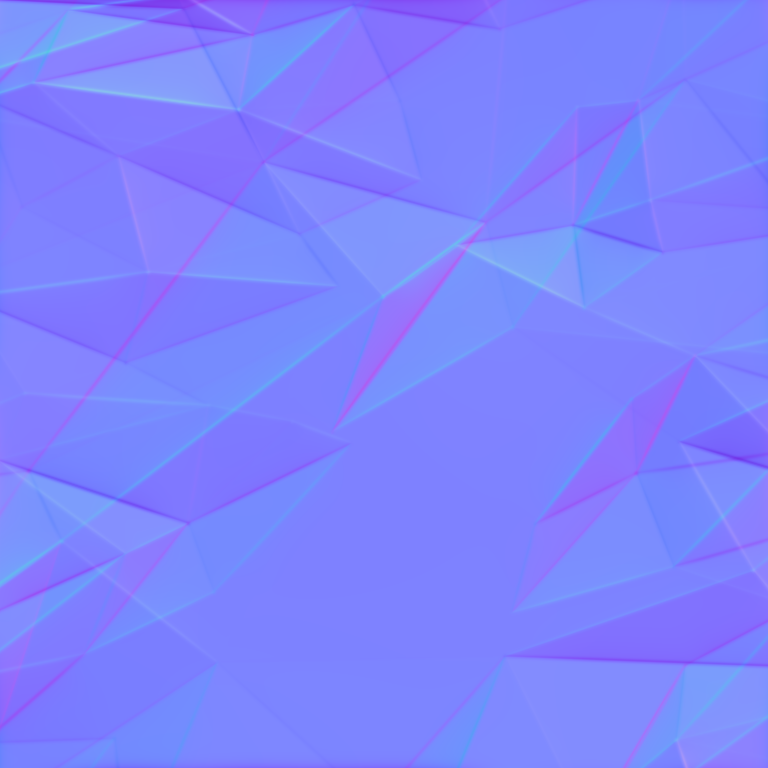
Give the GLSL for this texture map, as a Shadertoy shader.

```glsl
// Tangent-space normal map of a crumpled, low-poly sheet.
// Two jittered triangle nets carry random heights; facet slopes tilt the normal,
// and every fold adds a thin line plus a one-sided glow scaled by its bend.

#define TILT 0.10        // height of raised vertices relative to cell size
#define MAX_SLOPE 0.22   // steepest facet
#define SOFT 0.0014      // half width of the smoothed facet borders
#define LINE_WIDTH 0.0028
#define LINE_GAIN 1.7
#define GLOW_WIDTH 0.022
#define GLOW_GAIN 0.55
#define BIAS vec2(-0.018, 0.022)
#define FLAT_CENTER vec2(0.60, 0.31)

struct Net {
    mat2 toCanvas;   // cell units to canvas units
    float size;      // mean cell size
    vec2 odds;       // chance of a raised vertex: calm zone, rough zone
    float seed;
};

float hash(vec2 v) {
    return fract(sin(dot(v, vec2(127.1, 311.7))) * 43758.5453);
}

float noise(vec2 p) {
    vec2 i = floor(p), f = fract(p);
    f = f * f * (3.0 - 2.0 * f);
    return mix(mix(hash(i), hash(i + vec2(1, 0)), f.x),
               mix(hash(i + vec2(0, 1)), hash(i + vec2(1, 1)), f.x), f.y);
}

// Jittered net vertex: canvas position in xy, height in z
vec3 vertex(vec2 id, Net net) {
    vec2 key = id + net.seed;
    vec2 jitter = vec2(hash(key), hash(key + 17.3)) - 0.5;
    vec2 pos = net.toCanvas * (id + 0.74 * jitter);
    float rough = smoothstep(0.31, 0.45, length((pos - FLAT_CENTER) * vec2(1.0, 1.4)));
    float raised = step(hash(key + 41.7), mix(net.odds.x, net.odds.y, rough));
    return vec3(pos, raised * TILT * net.size * (2.0 * hash(key + 73.9) - 1.0));
}

// Adds one side's share of a fold; returns the distance inward from the edge
float addEdge(vec2 p, vec2 a, vec2 b, vec2 slope, float turn, inout vec2 crease) {
    vec2 e = b - a;
    float len = max(length(e), 1e-4);
    vec2 dir = e / len;
    vec2 outward = turn * vec2(dir.y, -dir.x);
    float side = dot(p - a, outward);
    float t = dot(p - a, dir) / len;
    float d = length(p - a - e * clamp(t, 0.0, 1.0));

    // Shared orientation, so both neighbours sum to the bend of the fold
    float facing = outward.y < 0.0 ? -1.0 : 1.0;
    float bend = dot(slope, outward) * mix(0.4, 1.4, hash(a + b));
    float glowSide = hash(a + b + 0.5) < 0.5 ? -1.0 : 1.0;
    float taper = smoothstep(0.0, 0.3, t) * (1.0 - smoothstep(0.7, 1.0, t));
    float glow = smoothstep(-SOFT, SOFT, side * facing * glowSide) * exp(-d / GLOW_WIDTH) * taper;
    float line = exp(-d * d / (LINE_WIDTH * LINE_WIDTH)) * mix(0.45, 1.0, taper);
    crease += outward * facing * bend * (LINE_GAIN * line + GLOW_GAIN * glow);
    return -side;
}

// Adds a facet's tilt (weight in z) and its three folds
void addTriangle(vec2 p, vec3 a, vec3 b, vec3 c, inout vec3 facet, inout vec2 crease) {
    vec3 e = b - a, f = c - a;
    float det = e.x * f.y - e.y * f.x;
    float turn = det < 0.0 ? -1.0 : 1.0;
    vec2 slope = vec2(e.z * f.y - f.z * e.y, f.z * e.x - e.z * f.x);
    slope *= turn / max(abs(det), 1e-5);
    slope *= min(1.0, MAX_SLOPE / max(length(slope), 1e-5));

    float ab = addEdge(p, a.xy, b.xy, slope, turn, crease);
    float bc = addEdge(p, b.xy, c.xy, slope, turn, crease);
    float ca = addEdge(p, c.xy, a.xy, slope, turn, crease);
    float inside = smoothstep(-SOFT, SOFT, min(ab, min(bc, ca)));
    facet += vec3(-slope, 1.0) * inside;
}

// Surface tilt of one triangle net
vec2 netTilt(vec2 p, float size, float angle, vec2 odds, float seed) {
    float c = cos(angle), s = sin(angle);
    mat2 toCanvas = size * mat2(c, s, -s, c) * mat2(1.25, 0.0, 0.0, 0.8);
    Net net = Net(toCanvas, size, odds, seed);
    vec2 cell = floor(inverse(toCanvas) * p);
    vec3 facet = vec3(0.0);
    vec2 crease = vec2(0.0);
    for (int y = -1; y <= 1; y++)
    for (int x = -1; x <= 1; x++) {
        vec2 id = cell + vec2(x, y);
        vec3 v00 = vertex(id, net), v10 = vertex(id + vec2(1, 0), net);
        vec3 v01 = vertex(id + vec2(0, 1), net), v11 = vertex(id + vec2(1, 1), net);
        if (hash(id + seed + 5.1) < 0.5) {
            addTriangle(p, v00, v10, v11, facet, crease);
            addTriangle(p, v00, v11, v01, facet, crease);
        } else {
            addTriangle(p, v00, v10, v01, facet, crease);
            addTriangle(p, v10, v11, v01, facet, crease);
        }
    }
    crease *= min(1.0, 0.4 / max(length(crease), 1e-5));
    return facet.xy / max(facet.z, 1e-3) + crease;
}

void mainImage(out vec4 fragColor, in vec2 fragCoord) {
    vec2 p = fragCoord / iResolution.xy;
    vec2 tilt = BIAS + 0.05 * (vec2(noise(p * 3.0), noise(p * 3.0 + 9.0)) - 0.5);
    tilt += netTilt(p, 0.25, 0.45, vec2(0.0, 0.9), 3.0);
    tilt += netTilt(p, 0.145, 0.3, vec2(0.13, 0.38), 29.0);

    // Curled rim of the sheet
    vec2 rim = exp(-min(p, 1.0 - p) / 0.006);
    tilt += rim * vec2(0.3 * (noise(p.yy * 5.0) - 0.6), -0.28 * noise(p.xx * 6.0 + 4.0));

    vec3 normal = normalize(vec3(tilt * vec2(0.8, 1.0), 1.0));
    fragColor = vec4(0.5 + 0.5 * normal, 1.0);
}
```
